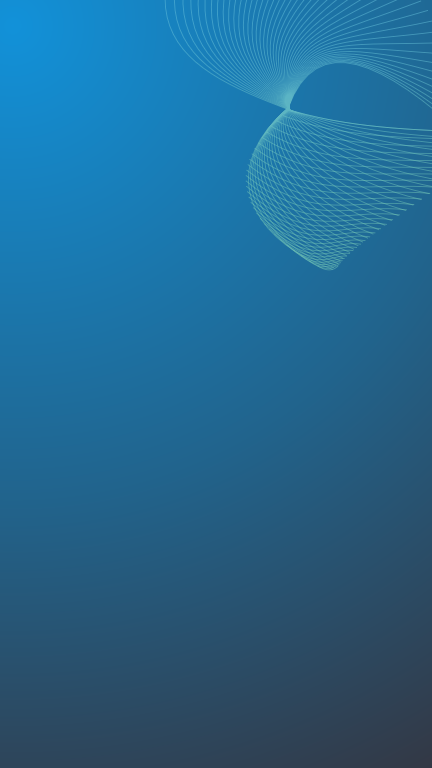
Give the GLSL for this background, as a Shadertoy shader.

```glsl
// Blue corner glow fading to slate, with woven fans of fine teal curves at upper right.
#define FAN_LINES 44
#define MESH_LINES 29
#define SEGMENTS 18
#define LINE_HALF_WIDTH 0.0010
#define LINE_OPACITY 0.52
#define GLOW_CENTER vec2(0.03, 0.06)
#define GLOW_COLOR vec3(0.07, 0.57, 0.85)
#define MID_COLOR vec3(0.13, 0.39, 0.55)
#define SLATE_COLOR vec3(0.20, 0.22, 0.27)
#define UPPER_LINE vec3(0.40, 0.76, 0.86)
#define LOWER_LINE vec3(0.45, 0.78, 0.71)

float segmentDistance(vec2 p, vec2 a, vec2 b) {
    vec2 pa = p - a, ba = b - a;
    return length(pa - ba * clamp(dot(pa, ba) / max(dot(ba, ba), 1e-8), 0.0, 1.0));
}

// Each column of the matrix is one control point of a cubic curve.
vec2 cubicPoint(mat4x2 curve, float t) {
    float u = 1.0 - t;
    return curve * vec4(u * u * u, 3.0 * u * u * t, 3.0 * u * t * t, t * t * t);
}

float curveDistance(vec2 p, mat4x2 curve) {
    float d = 1e3;
    vec2 previous = curve[0];
    for (int i = 1; i <= SEGMENTS; i++) {
        vec2 next = cubicPoint(curve, float(i) / float(SEGMENTS));
        d = min(d, segmentDistance(p, previous, next));
        previous = next;
    }
    return d;
}

// Coverage of a family of curves swept from first to last, bent by the middle one.
float curveFamily(vec2 p, mat4x2 first, mat4x2 middle, mat4x2 last, int count) {
    float pixel = 1.0 / iResolution.x;
    float clear = 1.0;
    for (int i = 0; i <= count; i++) {
        float s = float(i) / float(count), r = 1.0 - s;
        mat4x2 curve = first * (r * r) + middle * (2.0 * r * s) + last * (s * s);
        float d = curveDistance(p, curve);
        float ink = clamp(0.5 + (LINE_HALF_WIDTH - d) / pixel, 0.0, 1.0);
        clear *= 1.0 - LINE_OPACITY * ink;
    }
    return 1.0 - clear;
}

vec3 background(vec2 p) {
    float d = distance(p, GLOW_CENTER);
    vec3 color = mix(GLOW_COLOR, MID_COLOR, clamp(d / 1.1, 0.0, 1.0));
    return mix(color, SLATE_COLOR, clamp((d - 1.1) / 0.87, 0.0, 1.0));
}

float lineArt(vec2 p) {
    // Upper fan, gathered at the knot
    float fan = curveFamily(p,
        mat4x2(0.382, -0.005, 0.382, 0.139, 0.521, 0.197, 0.671, 0.255),
        mat4x2(0.880, -0.463, 0.579, 0.000, 0.625, 0.116, 0.667, 0.232),
        mat4x2(1.157, 0.394, 0.926, 0.162, 0.741, 0.046, 0.667, 0.250), FAN_LINES);

    // Lower mesh: waves rising from the tip, crossed by strands from the knot
    mat4x2 ridge = mat4x2(0.671, 0.255, 0.787, 0.289, 0.926, 0.306, 1.204, 0.306);
    float waves = curveFamily(p,
        mat4x2(0.736, 0.616, 0.759, 0.630, 0.773, 0.625, 0.782, 0.616),
        mat4x2(0.440, 0.440, 0.671, 0.671, 0.741, 0.532, 0.810, 0.567),
        ridge, MESH_LINES);
    float strands = curveFamily(p,
        mat4x2(0.667, 0.250, 0.498, 0.394, 0.579, 0.556, 0.769, 0.623),
        mat4x2(0.667, 0.250, 0.579, 0.300, 0.694, 0.486, 0.810, 0.567),
        ridge, MESH_LINES);
    return 1.0 - (1.0 - fan) * (1.0 - waves) * (1.0 - strands);
}

void mainImage(out vec4 fragColor, in vec2 fragCoord) {
    // Canvas widths, measured down from the top left corner
    vec2 p = vec2(fragCoord.x, iResolution.y - fragCoord.y) / iResolution.x;
    vec3 color = background(p);
    if (p.x > 0.36 && p.y < 0.65) {
        vec3 lineColor = mix(UPPER_LINE, LOWER_LINE, smoothstep(0.0, 0.5, p.y));
        color = mix(color, lineColor, min(lineArt(p), 0.8));
    }
    fragColor = vec4(color, 1.0);
}
```
